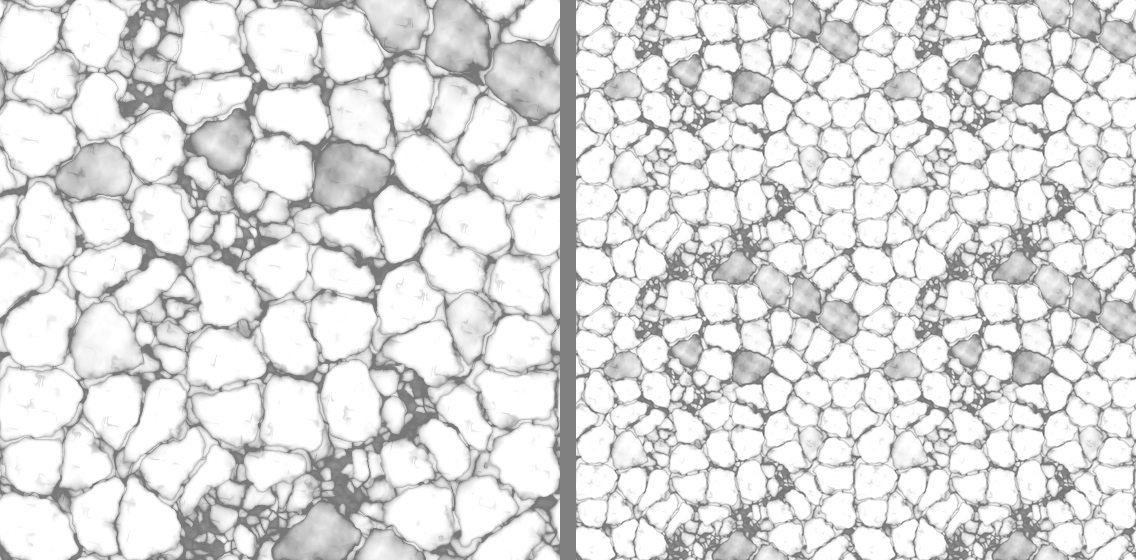
Left: one tile. Right: repeated 2 by 2.
This texture map is drawn by a Shadertoy shader. Its source:

```glsl
// Occlusion map of packed gravel: pale rounded stones with grey crevices.
// Three wrapped cellular layers (grit, pebbles, stones) are stacked from small
// to large; warped sines roughen the outlines and mottle the faces.

const float TAU = 6.2831853;

vec3 hash3(vec2 cell, float seed) {
    vec3 q = fract(vec3(cell.xyx + seed) * vec3(0.1031, 0.1030, 0.0973));
    q += dot(q, q.yxz + 33.33);
    return fract((q.xxy + q.yzz) * q.zyx);
}

// Layered sines on a turned lattice; whole-number k keeps them periodic.
float mottle(vec2 uv, vec2 k) {
    vec2 w = TAU * mat2(k.x, k.y, -k.y, k.x) * uv;
    for (float i = 1.0; i < 5.0; i++)
        w += 0.7 / i * sin(i * w.yx + vec2(1.7, 4.1) * i);
    return 0.5 + 0.25 * (sin(w.x) + sin(w.y));
}

vec2 cellPoint(vec2 cell, float n) {
    return cell + 0.5 + 0.88 * (hash3(mod(cell, n), n).xy - 0.5);
}

// Rounded cells: x = smooth distance to the border in canvas units,
// yzw = random values of the grain.
vec4 grains(vec2 uv, float n) {
    vec2 p = uv * n, home = floor(p), nearest = home;
    float best = 9.0;
    for (int y = -1; y <= 1; y++)
    for (int x = -1; x <= 1; x++) {
        vec2 cell = home + vec2(x, y);
        vec2 r = cellPoint(cell, n) - p;
        if (dot(r, r) < best) { best = dot(r, r); nearest = cell; }
    }
    // Soft minimum over all bisectors rounds the corners.
    vec2 a = cellPoint(nearest, n) - p;
    float sum = 0.0;
    for (int y = -2; y <= 2; y++)
    for (int x = -2; x <= 2; x++) {
        if (x == 0 && y == 0) continue;
        vec2 b = cellPoint(nearest + vec2(x, y), n) - p;
        sum += exp(-13.0 * dot(0.5 * (a + b), normalize(b - a)));
    }
    return vec4(-log(sum) / 13.0 / n, hash3(mod(nearest, n), n + 71.0));
}

void mainImage(out vec4 fragColor, in vec2 fragCoord) {
    vec2 uv = fragCoord / iResolution.xy;

    // Shared surface noise
    float broad = mottle(uv, vec2(7.0, 4.0));
    float medium = mottle(uv, vec2(11.0, -17.0));
    float fine = mottle(uv, vec2(37.0, 22.0));
    float vein = mottle(uv, vec2(9.0, 14.0));

    // Uneven outlines
    vec2 p = uv + 0.016 * (vec2(broad, mottle(uv, vec2(5.0, -8.0))) - 0.5)
                + 0.007 * (vec2(medium, mottle(uv, vec2(19.0, 13.0))) - 0.5)
                + 0.0015 * (fine - 0.5);

    // Crevice floor
    float tone = 0.53 + 0.07 * fine;

    for (int i = 0; i < 3; i++) {
        float n = i == 0 ? 54.0 : i == 1 ? 21.0 : 9.0;
        float share = i == 0 ? 0.55 : i == 1 ? 0.66 : 0.92;
        vec4 g = grains(p, n);
        float inset = (0.002 + 0.04 * g.z) / n;
        float edge = g.y < share ? g.x - inset : -abs(g.x) - inset;
        float inside = max(edge, 0.0);

        // Contact shadow on the layers below
        tone *= 1.0 - 0.15 * exp(min(edge, 0.0) * 260.0);

        // Saturated face with a narrow dark rim and a patchy wider one
        float face = 1.06 - 0.36 * exp(-inside * 350.0)
                   - 0.35 * broad * medium * exp(-inside * 70.0);

        // A few stones are dull and clouded
        float dull = i == 2 ? smoothstep(0.82, 0.97, g.w) : 0.25 * g.w;
        face -= dull * (0.1 + 0.2 * broad + 0.13 * medium + 0.04 * fine);

        // Faint soft veins and dents
        float line = 1.0 - smoothstep(0.0, 0.12, abs(vein - 0.5));
        float patchy = smoothstep(0.5, 0.8, medium) * smoothstep(0.35, 0.7, broad);
        face = min(face, 1.0) - 0.13 * line * patchy;

        tone = mix(tone, face, smoothstep(-0.0016, 0.0016, edge));
    }
    fragColor = vec4(vec3(clamp(tone, 0.47, 1.0)), 1.0);
}
```
